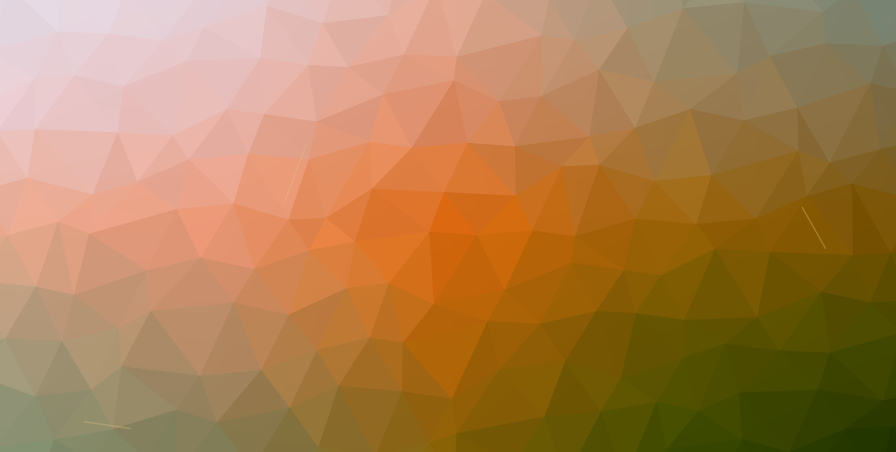
Write a Shadertoy shader that draws this background.

```glsl
const vec2 MESH_ORIGIN = vec2(0.982, 0.575);
const vec2 MESH_STEP = vec2(0.125, 0.108);
const float MESH_SLOPE = 0.11;

// Five evenly spaced stops
vec3 ramp(float t, vec3 a, vec3 b, vec3 c, vec3 d, vec3 e) {
    vec4 k = clamp(t * 4.0 - vec4(0.0, 1.0, 2.0, 3.0), 0.0, 1.0);
    return mix(mix(mix(mix(a, b, k.x), c, k.y), d, k.z), e, k.w);
}

// Smooth colour field, uv from the lower left
vec3 colourField(vec2 uv) {
    uv = clamp(uv, 0.0, 1.0);
    vec3 bottom = ramp(uv.x, vec3(0.51, 0.57, 0.45), vec3(0.50, 0.48, 0.33),
        vec3(0.52, 0.37, 0.02), vec3(0.23, 0.29, 0.0), vec3(0.12, 0.19, 0.0));
    vec3 low = ramp(uv.x, vec3(0.67, 0.61, 0.49), vec3(0.72, 0.54, 0.39),
        vec3(0.70, 0.39, 0.03), vec3(0.38, 0.33, 0.0), vec3(0.26, 0.28, 0.0));
    vec3 middle = ramp(uv.x, vec3(0.92, 0.66, 0.55), vec3(0.91, 0.58, 0.45),
        vec3(0.88, 0.41, 0.05), vec3(0.62, 0.39, 0.02), vec3(0.46, 0.31, 0.0));
    vec3 high = ramp(uv.x, vec3(0.92, 0.80, 0.82), vec3(0.91, 0.72, 0.69),
        vec3(0.87, 0.54, 0.39), vec3(0.63, 0.49, 0.31), vec3(0.49, 0.41, 0.25));
    vec3 top = ramp(uv.x, vec3(0.89, 0.86, 0.90), vec3(0.90, 0.81, 0.84),
        vec3(0.89, 0.67, 0.59), vec3(0.61, 0.57, 0.46), vec3(0.46, 0.51, 0.45));
    return ramp(uv.y, bottom, low, middle, high, top);
}

vec2 toMesh(vec2 p) {
    p -= MESH_ORIGIN;
    p.y -= MESH_SLOPE * p.x;
    return p / MESH_STEP;
}

vec2 fromMesh(vec2 m) {
    m *= MESH_STEP;
    m.y += MESH_SLOPE * m.x;
    return m + MESH_ORIGIN;
}

// Staggered lattice point displaced by layered sines
vec2 meshVertex(vec2 id) {
    vec2 wobble = vec2(dot(id, vec2(2.4, 4.1)), dot(id, vec2(3.3, 1.6)))
        + 2.0 * sin(vec2(dot(id, vec2(3.7, 1.9)), dot(id, vec2(1.3, 5.2))));
    return id + vec2(0.5 * mod(id.y, 2.0), 0.0) + vec2(0.28, 0.27) * sin(wobble);
}

// Signed distance to the line a-b, positive on its left
float leftOf(vec2 p, vec2 a, vec2 b) {
    vec2 e = normalize(b - a);
    return dot(p - a, vec2(-e.y, e.x));
}

// One facet: rgb weighted by coverage, coverage in w
vec4 facet(vec2 m, vec2 a, vec2 b, vec2 c, float blur, float aspect) {
    float inside = min(leftOf(m, a, b), min(leftOf(m, b, c), leftOf(m, c, a)));
    float cover = smoothstep(-blur, blur, inside);
    vec2 centre = (a + b + c) / 3.0;
    vec2 samplePos = fromMesh(mix(centre, m, 0.08));
    float shade = fract(sin(dot(centre, vec2(12.7, 31.1))) * 437.5) - 0.5;
    vec3 colour = colourField(samplePos / vec2(aspect, 1.0));
    colour *= 1.0 + shade * mix(0.08, 0.02, smoothstep(0.3, 0.8, colour.b));
    return vec4(colour, 1.0) * cover;
}

// Thin pale sliver between two points
float sliver(vec2 p, vec2 a, vec2 b) {
    vec2 e = b - a;
    float d = length(p - a - e * clamp(dot(p - a, e) / dot(e, e), 0.0, 1.0));
    return 1.0 - smoothstep(0.0, 0.003, d);
}

void mainImage(out vec4 fragColor, in vec2 fragCoord) {
    float aspect = iResolution.x / iResolution.y;
    vec2 p = fragCoord / iResolution.y;
    vec2 m = toMesh(p);
    float blur = 5.0 / iResolution.y;

    // Two triangles per cell, the diagonal follows the row stagger
    vec4 sum = vec4(0.0);
    for (int j = -1; j <= 1; j++) {
        for (int i = -1; i <= 1; i++) {
            vec2 id = floor(m) + vec2(i, j);
            vec2 a = meshVertex(id);
            vec2 b = meshVertex(id + vec2(1.0, 0.0));
            vec2 c = meshVertex(id + vec2(0.0, 1.0));
            vec2 d = meshVertex(id + 1.0);
            bool evenRow = mod(id.y, 2.0) < 0.5;
            sum += facet(m, a, b, evenRow ? c : d, blur, aspect);
            sum += facet(m, evenRow ? b : a, d, c, blur, aspect);
        }
    }
    vec3 colour = sum.rgb / max(sum.w, 0.001);

    // Stray highlights along a few seams
    float glint = sliver(p, vec2(0.679, 0.684), vec2(0.63, 0.554))
        + sliver(p, vec2(1.775, 0.541), vec2(1.826, 0.451))
        + sliver(p, vec2(0.187, 0.067), vec2(0.288, 0.052));
    colour = mix(colour, vec3(0.9, 0.75, 0.5), 0.35 * glint);

    fragColor = vec4(colour, 1.0);
}
```
